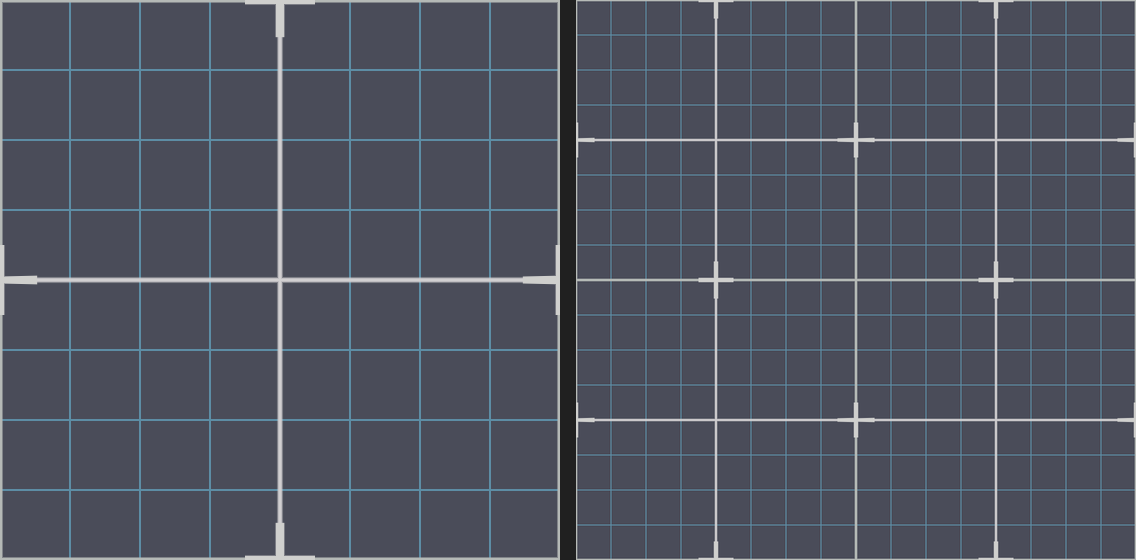
Left, the tile; right, the same tile 2 across and 2 down.
Reproduce this pattern procedurally as a WebGL 1 fragment shader.

```glsl
precision highp float;
// Dark slate panel with a fine blue grid, a pale centre cross, a pale frame and T-shaped edge marks.

uniform vec2 u_resolution;

const float UNIT = 1.0 / 512.0;            // base length, as a share of the canvas
const float CELLS = 8.0;                   // grid cells across and down
const float GRID_HALF = 0.5 * UNIT;        // half width of a grid line
const vec2 CROSS_FADE = vec2(0.8, 3.4) * UNIT;  // soft edge of the centre cross
const vec2 FRAME_FADE = vec2(1.4, 3.2) * UNIT;  // soft edge of the outer frame
const float STEM_LENGTH = 34.0 * UNIT;     // edge mark: reach into the panel
const float STEM_HALF = 4.0 * UNIT;        // edge mark: half width of the stem
const float STEM_TAPER = 0.8 * UNIT;       // narrowing of the horizontal stems
const float BAR_HALF = 32.0 * UNIT;        // edge mark: half length of the bar
const float BAR_DEPTH = 4.0 * UNIT;        // edge mark: thickness of the bar

const vec3 SLATE = vec3(0.29, 0.30, 0.35);
const vec3 GRID_BLUE = vec3(0.43, 0.76, 0.89);
const vec3 CROSS_GREY = vec3(0.82, 0.81, 0.82);
const vec3 FRAME_GREY = vec3(0.71, 0.725, 0.715);
const vec3 MARK_GREY = vec3(0.81, 0.81, 0.805);

// Share of a pixel-wide window at distance d that lies within a band.
float band(float d, float halfWidth, float pixel) {
  float overlap = min(d + 0.5 * pixel, halfWidth) - max(d - 0.5 * pixel, -halfWidth);
  return clamp(overlap / pixel, 0.0, 1.0);
}

// Solid near zero, fading out between the two distances.
float softLine(float d, vec2 fade) {
  return 1.0 - smoothstep(fade.x, fade.y, d);
}

// T-shaped mark: "side" runs along the edge from its middle, "depth" goes inwards.
float edgeMark(float side, float depth, float stemHalf, vec2 pixel) {
  float stem = band(side, stemHalf, pixel.x) * band(depth, STEM_LENGTH, pixel.y);
  float bar = band(side, BAR_HALF, pixel.x) * band(depth, BAR_DEPTH, pixel.y);
  return max(stem, bar);
}

void main() {
  vec2 uv = gl_FragCoord.xy / u_resolution;
  vec2 pixel = 1.0 / u_resolution;
  vec2 toCentre = abs(uv - 0.5);
  vec2 toEdge = 0.5 - toCentre;

  // Fine grid
  vec2 toGrid = abs(fract(uv * CELLS + 0.5) - 0.5) / CELLS;
  float grid = max(band(toGrid.x, GRID_HALF, pixel.x), band(toGrid.y, GRID_HALF, pixel.y));
  vec3 colour = mix(SLATE, GRID_BLUE, grid);

  // Centre cross and frame
  float cross2 = softLine(min(toCentre.x, toCentre.y), CROSS_FADE);
  colour = mix(colour, CROSS_GREY, cross2);
  float frame = softLine(min(toEdge.x, toEdge.y), FRAME_FADE);
  colour = mix(colour, FRAME_GREY, frame);

  // Edge marks; the horizontal stems widen towards the right
  float along = uv.x < 0.5 ? uv.x : uv.x - 1.0 + STEM_LENGTH;
  float growth = clamp(along / STEM_LENGTH, 0.0, 1.0);
  float taperedHalf = STEM_HALF - STEM_TAPER * (1.0 - growth);
  float marks = max(edgeMark(toCentre.x, toEdge.y, STEM_HALF, pixel),
                    edgeMark(toCentre.y, toEdge.x, taperedHalf, pixel.yx));
  colour = mix(colour, MARK_GREY, marks);

  gl_FragColor = vec4(colour, 1.0);
}
```
